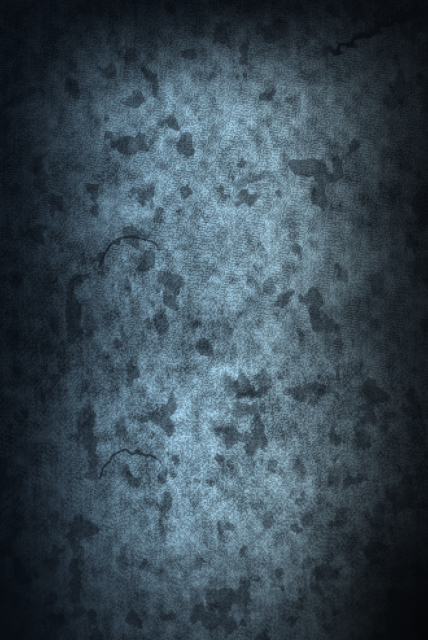
Reproduce this background procedurally as a Shadertoy shader.

```glsl
// A weathered blue-grey plaster wall, lit down the middle and dark at its rim.
// A soft light mask is multiplied by layered noise, then worn with stains,
// spots and cracks; the wall pattern repeats vertically every half width.
#define SHADOW vec3(0.030, 0.044, 0.064)
#define GLOW vec3(0.455, 0.570, 0.625)
#define GLOW_CENTER 0.51
#define GLOW_WIDTH 0.335
#define MOTTLE 0.85
#define GRAIN 0.48
#define GRAIN_CELLS 330.0
#define WEAR_PERIOD 0.5
#define STAIN_DEPTH 0.42
#define SPOT_DEPTH 0.30

float hash(vec2 p) {
    return fract(sin(dot(p, vec2(127.1, 311.7))) * 43758.5);
}

float noise(vec2 p) {
    vec2 cell = floor(p), f = fract(p);
    f = f * f * (3.0 - 2.0 * f);
    float low = mix(hash(cell), hash(cell + vec2(1, 0)), f.x);
    float high = mix(hash(cell + vec2(0, 1)), hash(cell + vec2(1, 1)), f.x);
    return mix(low, high, f.y);
}

float fbm(vec2 p) {
    float sum = 0.0, weight = 0.5;
    for (int i = 0; i < 5; i++) {
        sum += weight * noise(p);
        p = mat2(1.6, 1.2, -1.2, 1.6) * p + 7.3;
        weight *= 0.5;
    }
    return sum / 0.97;
}

// Soft-edged ellipse, 1 inside and 0 outside
float blob(vec2 p, vec2 radius, float softness) {
    return 1.0 - smoothstep(1.0 - softness, 1.0 + softness, length(p / radius));
}

// Broad light: a tall column fading at the sides, top and bottom
float lightColumn(vec2 uv) {
    float side = exp(-pow(abs(uv.x - GLOW_CENTER) / GLOW_WIDTH, 2.6));
    float top = 1.0 - smoothstep(0.78, 1.02, uv.y);
    float bottom = mix(0.42, 1.0, smoothstep(-0.02, 0.26, uv.y));
    float waist = 1.0 - 0.17 * exp(-pow((uv.y - 0.49) / 0.06, 2.0));
    return side * top * bottom * waist;
}

// Paired smears, right of the centre
float stains(vec2 p, vec2 warp) {
    vec2 low = p - vec2(0.575, 0.035) + warp;
    vec2 high = p - vec2(0.592, 0.077) + warp;
    high.y -= 0.3 * high.x;
    return max(blob(low, vec2(0.031, 0.017), 0.35),
               0.8 * blob(high, vec2(0.044, 0.010), 0.5));
}

// Arched hairline crack, left of the centre
float archCrack(vec2 p, float wobble) {
    float dx = p.x - 0.30;
    float bend = dx < 0.0 ? 13.0 : 4.3;
    float slope = 2.0 * bend * dx;
    float dist = abs(p.y - 0.441 + bend * dx * dx + wobble) / sqrt(1.0 + slope * slope);
    float span = smoothstep(0.225, 0.235, p.x) * (1.0 - smoothstep(0.36, 0.39, p.x));
    return span * (1.0 - smoothstep(0.0008, 0.0045, dist));
}

// Scattered upright drips, at most one in each cell
float spots(vec2 p, vec2 warp) {
    vec2 grid = (p + warp) * vec2(12.0, 9.0);
    vec2 cell = floor(grid);
    vec2 center = 0.35 + 0.3 * vec2(hash(cell + 3.1), hash(cell + 8.7));
    float size = mix(0.10, 0.24, hash(cell + 5.3));
    float present = step(0.48, hash(cell + 1.9));
    return present * blob(fract(grid) - center, size * vec2(0.9, 1.15), 0.3);
}

void mainImage(out vec4 fragColor, in vec2 fragCoord) {
    vec2 uv = fragCoord / iResolution.xy;
    vec2 p = fragCoord / iResolution.x;
    vec2 warp = (vec2(noise(p * 65.0), noise(p * 65.0 + 31.0)) - 0.5) * 0.018;

    // Mottled plaster with upright streaks towards the sides
    float light = lightColumn(uv);
    float broad = fbm(p * vec2(9.0, 8.0)) - 0.5;
    float fine = fbm(p * vec2(48.0, 38.0) + 13.0) - 0.5;
    float streak = noise(p * vec2(85.0, 5.0)) - 0.5;
    float texture1 = 0.55 * broad + MOTTLE * fine + 0.22 * streak * (1.0 - light);
    float grain = noise(p * GRAIN_CELLS) - 0.5;
    float tone = light * (1.0 + texture1 + GRAIN * grain);
    tone += 0.07 * (0.5 + texture1 + grain) * smoothstep(0.0, 0.35, uv.y);

    // Repeated wear
    vec2 tile = vec2(p.x, mod(p.y, WEAR_PERIOD));
    float wearBand = smoothstep(0.3, 0.36, p.y) * (1.0 - smoothstep(1.18, 1.25, p.y));
    tone *= 1.0 - STAIN_DEPTH * wearBand * stains(tile, warp);
    tone *= 1.0 - 0.5 * wearBand * archCrack(tile, warp.y);
    float spotBand = smoothstep(0.1, 0.2, p.y) * (1.0 - smoothstep(0.85, 1.0, p.y));
    tone *= 1.0 - SPOT_DEPTH * spotBand * spots(p, warp);

    // Dark chips where the broad noise dips
    float chips = 1.0 - smoothstep(0.30, 0.39, fbm(p * vec2(23.0, 19.0) + 41.0));
    tone *= 1.0 - 0.4 * chips;

    // Slanted fissure in the upper right corner
    float fissure = p.y - 1.373 - 0.44 * (p.x - 0.76) + 1.6 * warp.y;
    float fissureSpan = smoothstep(0.73, 0.79, p.x);
    tone *= 1.0 - 0.75 * fissureSpan * (1.0 - smoothstep(0.004, 0.016, abs(fissure)));

    // Bluer on the left, greyer on the right
    vec3 color = mix(SHADOW, GLOW, max(tone, 0.0));
    color *= mix(vec3(0.92, 0.99, 1.06), vec3(1.05, 1.0, 0.97), uv.x);
    color *= 1.0 - 0.55 * smoothstep(0.6, 1.0, uv.x) * (1.0 - smoothstep(0.0, 0.3, uv.y));
    fragColor = vec4(clamp(color, 0.0, 1.0), 1.0);
}
```
